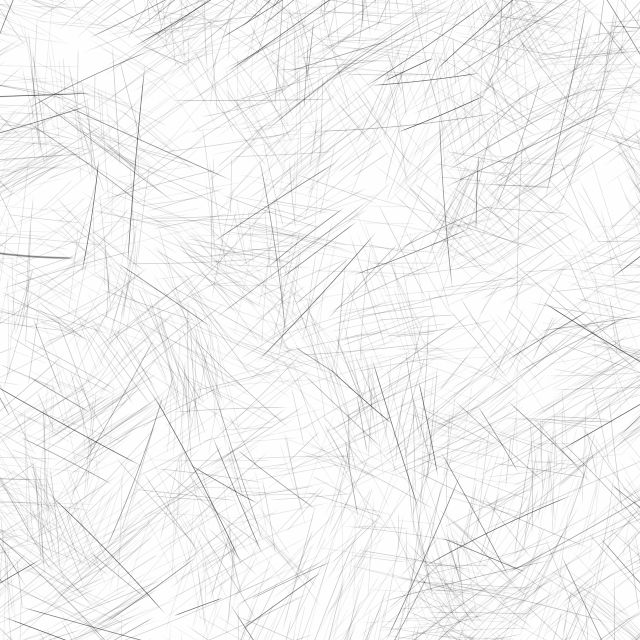
A three.js fragment shader for this pattern:

```glsl
// Draws white paper covered with bunches of fine, slightly bent grey pencil scratches.
varying vec2 vUv;

// Colours
const vec3 PAPER = vec3(0.998);
const vec3 INK = vec3(0.04);

// Line shape, in canvas units
const float LINE_REACH = 0.0015;   // distance at which a line has faded out
const float MAX_BEND = 0.3;        // curvature of the parabola
const float TAPER_START = 0.72;    // share of the half length drawn at full strength

// Directions, in radians
const vec2 RISING_ANGLES = vec2(0.42, 0.80);
const vec2 OTHER_ANGLES = vec2(1.05, 3.42);
const float RISING_SHARE = 0.33;
const float TURN_JITTER = 0.3;

// Faint short hatching
const int HATCH_LAYERS = 6;
const int HATCH_STROKES = 10;
const float HATCH_CELLS = 6.0;
const vec2 HATCH_HALF_LENGTH = vec2(0.03, 0.11);
const float HATCH_SPREAD = 0.058;
const vec2 HATCH_OPACITY = vec2(0.055, 0.17);

// Dark long scratches
const int LONG_LAYERS = 3;
const int LONG_STROKES = 3;
const float LONG_CELLS = 4.0;
const vec2 LONG_HALF_LENGTH = vec2(0.04, 0.17);
const float LONG_SPREAD = 0.08;
const vec2 LONG_OPACITY = vec2(0.13, 0.52);

// Single stray fibre
const vec2 FIBRE_CENTRE = vec2(0.04, 0.600);
const float FIBRE_ANGLE = -0.08;
const float FIBRE_HALF_LENGTH = 0.08;
const float FIBRE_BEND = 0.5;
const float FIBRE_REACH = 0.0026;
const float FIBRE_OPACITY = 0.5;

const int MAX_STROKES = 10;

vec4 hash4(vec3 p) {
  float n = dot(p, vec3(127.1, 311.7, 74.7));
  return fract(sin(n + vec4(0.0, 1.7, 3.1, 4.9)) * 43758.5453);
}

// Coverage of a bent line through the origin, tapered at both ends
float strokeCoverage(vec2 p, float angle, float halfLength, float bend, float reach) {
  float c = cos(angle);
  float s = sin(angle);
  vec2 q = vec2(c * p.x + s * p.y, c * p.y - s * p.x);
  float slope = 2.0 * bend * q.x;
  float dist = abs(q.y - bend * q.x * q.x) / sqrt(1.0 + slope * slope);
  float taper = 1.0 - smoothstep(TAPER_START, 1.0, abs(q.x) / halfLength);
  return taper * (1.0 - smoothstep(0.0, reach, dist));
}

float bunchAngle(vec2 h) {
  return h.x < RISING_SHARE
    ? mix(RISING_ANGLES.x, RISING_ANGLES.y, h.y)
    : mix(OTHER_ANGLES.x, OTHER_ANGLES.y, h.y);
}

// Paper left bare by one layer: each grid cell holds a bunch of near-parallel strokes
float bareLayer(vec2 uv, float cells, int count, vec2 lengths, float spread,
                vec2 opacities, float seed) {
  float bare = 1.0;
  vec2 grid = uv * cells + hash4(vec3(seed)).xy;
  vec2 home = floor(grid);
  for (int j = -1; j <= 1; j++) {
    for (int i = -1; i <= 1; i++) {
      vec2 cell = home + vec2(float(i), float(j));
      vec4 bunch = hash4(vec3(cell, seed));
      vec2 fromBunch = (grid - cell - bunch.xy) / cells;
      float angle = bunchAngle(bunch.zw);
      for (int k = 0; k < MAX_STROKES; k++) {
        if (k >= count) break;
        vec3 key = vec3(cell, seed + float(k) + 1.0);
        vec4 place = hash4(key);
        vec2 p = fromBunch - (place.xy - 0.5) * 2.0 * spread;
        if (dot(p, p) > lengths.y * lengths.y * 1.1) continue;  // out of reach
        vec4 look = hash4(key + 0.37);
        float turn = (place.z - 0.5) * TURN_JITTER;
        float halfLength = mix(lengths.x, lengths.y, look.x);
        float bend = (look.y - 0.5) * 2.0 * MAX_BEND;
        float opacity = mix(opacities.x, opacities.y, look.z * look.z);
        bare *= 1.0 - opacity * strokeCoverage(p, angle + turn, halfLength, bend, LINE_REACH);
      }
    }
  }
  return bare;
}

void main() {
  float bare = 1.0;
  for (int n = 0; n < HATCH_LAYERS; n++) {
    bare *= bareLayer(vUv, HATCH_CELLS, HATCH_STROKES, HATCH_HALF_LENGTH,
                      HATCH_SPREAD, HATCH_OPACITY, 11.0 + 19.0 * float(n));
  }
  for (int n = 0; n < LONG_LAYERS; n++) {
    bare *= bareLayer(vUv, LONG_CELLS, LONG_STROKES, LONG_HALF_LENGTH,
                      LONG_SPREAD, LONG_OPACITY, 137.0 + 23.0 * float(n));
  }
  bare *= 1.0 - FIBRE_OPACITY * strokeCoverage(vUv - FIBRE_CENTRE, FIBRE_ANGLE,
                                               FIBRE_HALF_LENGTH, FIBRE_BEND, FIBRE_REACH);
  gl_FragColor = vec4(mix(INK, PAPER, bare), 1.0);
}
```
